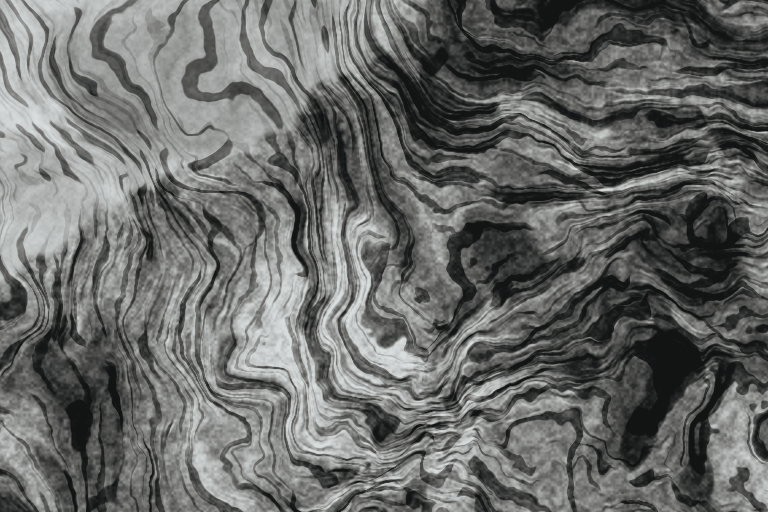
A WebGL 2 fragment shader for this texture:

```glsl
#version 300 es
precision highp float;
// Folded grey rock strata: crumpled beds, broken cracks, pale slabs and rough weathered ledges.

uniform vec2 u_resolution;
out vec4 fragColor;

const vec3 SHADOW = vec3(0.07, 0.08, 0.08);
const vec3 MIDTONE = vec3(0.45, 0.45, 0.44);
const vec3 HIGHLIGHT = vec3(0.85, 0.87, 0.87);
const vec2 LIGHT_STEP = vec2(-0.0013, 0.0032);
const float BASE_TONE = 0.535;
const float FOLD_SIZE = 0.42;
const float CRUMPLE_SIZE = 0.055;
const float RELIEF_GAIN = 2.1;
const float STREAK_GAIN = 0.36;
const float CRACK_DEPTH = 0.34;
const float POCKET_DEPTH = 0.24;
const float GRAIN_GAIN = 0.32;

float hash(vec2 p) {
    return fract(sin(dot(p, vec2(127.1, 311.7))) * 43758.5453);
}

float noise(vec2 p) {
    vec2 cell = floor(p), f = fract(p);
    f = f * f * f * (f * (f * 6.0 - 15.0) + 10.0);
    float low = mix(hash(cell), hash(cell + vec2(1.0, 0.0)), f.x);
    float high = mix(hash(cell + vec2(0.0, 1.0)), hash(cell + vec2(1.0)), f.x);
    return mix(low, high, f.y);
}

float fbm(vec2 p) {
    float sum = 0.0, amp = 0.54;
    for (int i = 0; i < 3; i++) {
        sum += amp * noise(p);
        p = mat2(1.6, 1.2, -1.2, 1.6) * p + 7.3;
        amp *= 0.5;
    }
    return sum;
}

vec2 warp(vec2 p, float seed) {
    return vec2(fbm(p + seed), fbm(p + seed + 16.0)) - 0.5;
}

float blob(vec2 p, vec2 center, vec2 size) {
    vec2 d = (p - center) / size;
    return exp(-dot(d, d));
}

// x: position across the beds, y: position along them, zw: bent plane
vec4 fold(vec2 p) {
    vec2 q = p + FOLD_SIZE * warp(p * 2.1, 3.0);
    q += 0.13 * warp(q * 5.5, 31.0);
    float left = 0.72 - q.x + 0.15 * (q.y - 0.5);
    float steep = smoothstep(-0.1, 0.3, left);
    float ramp = 0.5 * (left + sqrt(left * left + 0.02));
    vec2 r = q + CRUMPLE_SIZE * (1.0 - 0.6 * steep) * warp(p * 13.0, 53.0);
    float across = r.y + 0.22 * r.x - 1.3 * ramp * mix(0.45, 1.0, smoothstep(0.0, 0.8, q.y));
    across += 0.34 * blob(r, vec2(0.66, 0.36), vec2(0.2, 0.22));
    across += 0.022 * (fbm(p * 24.0) - 0.5);
    return vec4(across, mix(r.x, r.y, steep), q);
}

// Layered height; beds finer than the pixel footprint fade out
float bedHeight(vec2 bed, float footprint, float smoothness) {
    float sum = 0.0, amp = 0.5, freq = 14.0;
    for (int i = 0; i < 4; i++) {
        float fade = 1.0 - smoothstep(0.45, 1.2, footprint * freq);
        sum += amp * fade * noise(vec2(bed.x * freq, bed.y * freq * 0.27 + 9.0 * float(i)));
        freq *= 2.1;
        amp *= mix(0.62, 0.42, smoothness);
    }
    return sum;
}

// Short dark partings of uneven width between beds
float cracks(vec2 bed, float freq, float footprint) {
    float n = bed.x * freq + 1.6 * noise(vec2(bed.x * freq * 0.4, bed.y * 9.0));
    float dist = abs(fract(n + 0.5) - 0.5);
    float width = 0.36 * noise(vec2(floor(n + 0.5) * 3.7, bed.y * 17.0)) - 0.14;
    float soft = 0.03 + 0.8 * footprint * freq;
    float line = 1.0 - smoothstep(width, width + soft, dist);
    return line * smoothstep(-0.04, 0.05, width) / (1.0 + footprint * freq);
}

void main() {
    vec2 p = gl_FragCoord.xy / u_resolution.y;
    vec4 here = fold(p);
    vec4 lit = fold(p + LIGHT_STEP);
    float footprint = fwidth(here.x);

    // Broad regions: pale slab, rim below it, central knot, dark right side, hollow
    vec2 q = mix(p, here.zw, 0.4);
    float slabEdge = q.y - 0.44 - 0.62 * q.x + 0.12 * (fbm(p * 11.0) - 0.5);
    float slab = smoothstep(-0.015, 0.025, slabEdge) * smoothstep(0.85, 0.6, q.x);
    float rim = exp(-pow((slabEdge + 0.11) / 0.08, 2.0)) * smoothstep(0.95, 0.65, q.x);
    float rough = 1.0 - 0.6 * slab;
    float tone = BASE_TONE + 0.21 * slab - 0.13 * rim;
    tone += 0.16 * blob(q, vec2(0.52, 0.33), vec2(0.24, 0.27));
    tone -= 0.10 * smoothstep(0.65, 1.0, q.x);
    tone -= 0.30 * blob(q, vec2(0.16, 0.2), vec2(0.11, 0.09));
    tone += 0.55 * (fbm(here.zw * vec2(4.0, 5.0) + 61.0) - 0.48);

    // Bedding streaks, directional relief, partings and shaded pockets
    float streak = noise(vec2(here.x * 19.0, here.y * 7.0 + 5.0)) - 0.5;
    float relief = bedHeight(here.xy, footprint, slab) - bedHeight(lit.xy, footprint, slab);
    float parting = cracks(here.xy, 14.0, footprint) + 0.8 * cracks(here.xy + 3.0, 34.0, footprint) * rough;
    float pocket = smoothstep(0.66, 0.82, noise(vec2(here.x * 13.0, here.y * 11.0) + 23.0));
    tone += STREAK_GAIN * streak * rough;
    tone += clamp(RELIEF_GAIN * relief, -0.32, 0.34) * (0.4 + 0.6 * rough);
    tone -= CRACK_DEPTH * min(parting, 1.2) + POCKET_DEPTH * pocket * rough;

    // Weathered grain, partly drawn out along the beds
    float grain = 0.5 * noise(p * 85.0) + 0.5 * noise(p * 190.0) - 0.5;
    grain += 0.5 * (noise(vec2(here.x * 90.0, here.y * 45.0)) - 0.5);
    tone += GRAIN_GAIN * grain * rough;

    tone = smoothstep(-0.12, 1.08, tone);
    vec3 color = mix(SHADOW, MIDTONE, min(tone * 2.0, 1.0));
    color = mix(color, HIGHLIGHT, max(tone * 2.0 - 1.0, 0.0));
    fragColor = vec4(color, 1.0);
}
```
